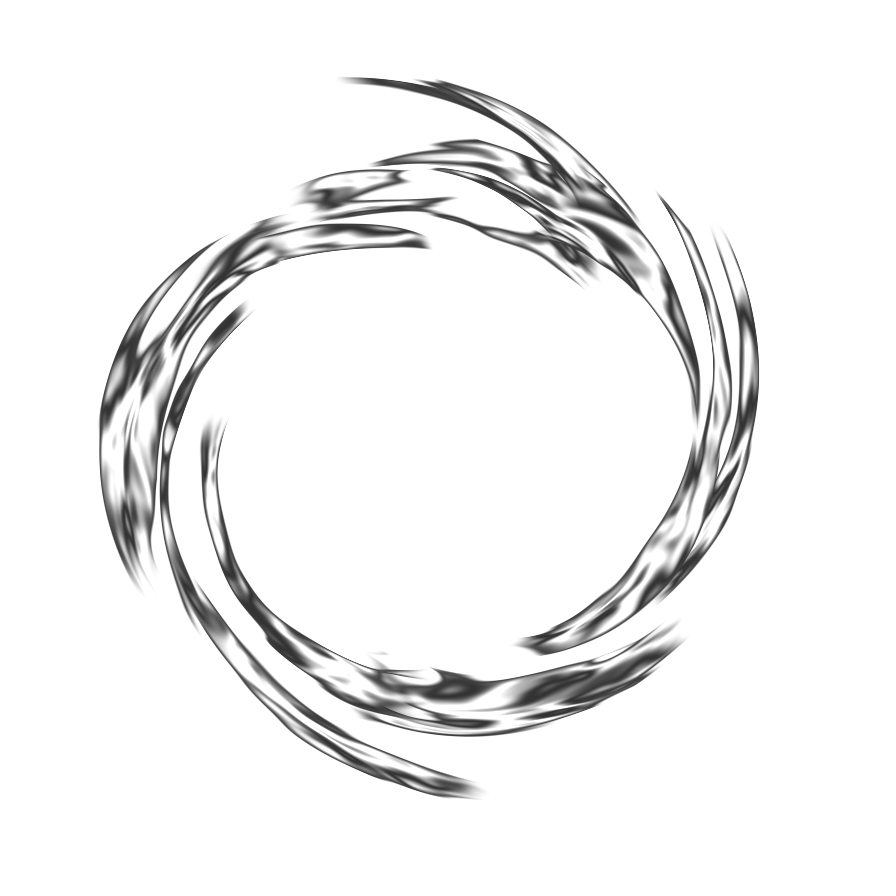
Give the GLSL for this background, as a WebGL 1 fragment shader.

```glsl
precision highp float;
// A broken ring of liquid-metal brush strokes swirling on white.
// Each stroke is a tapered spiral band in polar space; warped gradient noise,
// stretched along the band, frays its edges, tears holes and marbles its greys.

uniform vec2 u_resolution;

const vec2 CENTER = vec2(0.484, 0.516);
const vec3 PAPER = vec3(1.0);
const float DARK = 0.20;           // deepest grey
const float LIGHT = 1.12;          // brightest sheen, clipped to white
const vec2 STREAK = vec2(7.0, 36.0); // noise frequency along and across a stroke
const float FRAY = 0.017;          // how far noise moves the edges
const float RIM = 0.005;           // width of the dark outline
const float BANDS = 10.0;          // contrast cycles in the marbling
const float ARC_RADIUS = 0.3;      // radius used to measure length along strokes

vec2 hashGradient(vec2 cell) {
  vec2 h = vec2(dot(cell, vec2(127.1, 311.7)), dot(cell, vec2(269.5, 183.3)));
  return 2.0 * fract(sin(h) * 43758.55) - 1.0;
}

float gradientNoise(vec2 p) {
  vec2 i = floor(p), f = fract(p);
  vec2 w = f * f * f * (f * (f * 6.0 - 15.0) + 10.0);
  vec2 e = vec2(0.0, 1.0);
  float a = dot(hashGradient(i), f);
  float b = dot(hashGradient(i + e.yx), f - e.yx);
  float c = dot(hashGradient(i + e.xy), f - e.xy);
  float d = dot(hashGradient(i + e.yy), f - e.yy);
  return mix(mix(a, b, w.x), mix(c, d, w.x), w.y);
}

float fbm(vec2 p) {
  float sum = 0.0, amp = 1.0;
  for (int i = 0; i < 3; i++) {
    sum += amp * gradientNoise(p);
    p = p * 2.03 + 17.3;
    amp *= 0.5;
  }
  return sum;
}

// Smooth curve through values at the start, middle and end of a stroke.
float curve(vec3 v, float t) {
  return v.x * (1.0 - t) * (1.0 - 2.0 * t) + v.y * 4.0 * t * (1.0 - t)
       + v.z * t * (2.0 * t - 1.0);
}

// Paints one clockwise stroke. polar = (radius, degrees), span = (start, sweep);
// outer and inner hold edge radii, fill sets how solid the stroke is.
void stroke(inout vec3 color, vec2 polar, vec2 span, vec3 outer, vec3 inner, float fill) {
  float turn = mod(span.x - polar.y, 360.0);
  float t = turn / span.y;
  if (t > 1.0) return;
  float rOut = curve(outer, t), rIn = curve(inner, t);
  float across = polar.x - 0.5 * (rOut + rIn);
  float edge = 0.5 * (rOut - rIn) - abs(across);
  if (edge < -0.03) return;

  // Flow coordinates follow the stroke, bent by a slow warp.
  vec2 q = vec2(radians(turn) * ARC_RADIUS, across) * STREAK + span * 1.37;
  float warp = gradientNoise(q * 0.8 + 5.2);
  q += vec2(0.5, 1.1) * warp;
  float marble = fbm(q);
  float fine = gradientNoise(q * vec2(1.2, 2.4) + 31.0);
  float tear = gradientNoise(q * vec2(0.8, 0.7) + 63.0) + 0.3 * fine;

  // Solid body, with ragged ends.
  edge += FRAY * (0.6 * warp + 0.6 * fine);
  float body = min(edge / RIM, (tear + fill) * 7.0);
  float tip = min(t, 1.0 - t) - 0.05 * (1.0 + 1.4 * fine);
  float alpha = smoothstep(0.0, 0.45, body) * smoothstep(0.0, 0.09, tip);

  // Reflective greys with a dark outline.
  float sheen = 0.5 + 0.5 * sin(BANDS * marble + 3.0 * warp + 0.6);
  float grey = mix(DARK, LIGHT, sheen);
  grey = mix(DARK + 0.04, grey, smoothstep(0.25, 1.4, body));
  color = mix(color, vec3(min(grey, 1.0)), alpha);
}

void main() {
  vec2 canvas = (gl_FragCoord.xy - 0.5 * u_resolution) / min(u_resolution.x, u_resolution.y);
  vec2 p = canvas + 0.5 - CENTER;
  vec2 polar = vec2(length(p), degrees(atan(p.y, p.x)));
  vec3 color = PAPER;

  // Top: loose wisps, then the long arm falling to the right.
  stroke(color, polar, vec2(108.0, 54.0), vec3(0.350, 0.336, 0.326), vec3(0.313, 0.293, 0.289), 0.0);
  stroke(color, polar, vec2(126.0, 88.0), vec3(0.326, 0.294, 0.289), vec3(0.276, 0.236, 0.232), 0.17);
  stroke(color, polar, vec2(108.0, 66.0), vec3(0.423, 0.372, 0.332), vec3(0.405, 0.344, 0.254), 0.36);
  stroke(color, polar, vec2(66.0, 68.0), vec3(0.349, 0.316, 0.298), vec3(0.234, 0.279, 0.289), 0.38);

  // Right: two narrow blades joining a wider tail.
  stroke(color, polar, vec2(55.0, 77.0), vec3(0.387, 0.341, 0.310), vec3(0.382, 0.323, 0.280), 0.32);
  stroke(color, polar, vec2(42.0, 84.0), vec3(0.402, 0.359, 0.307), vec3(0.393, 0.330, 0.271), 0.33);
  stroke(color, polar, vec2(4.0, 78.0), vec3(0.319, 0.312, 0.263), vec3(0.289, 0.266, 0.247), 0.28);

  // Bottom: broad sweep curling up the inner left side.
  stroke(color, polar, vec2(-35.0, 75.0), vec3(0.370, 0.346, 0.323), vec3(0.336, 0.286, 0.247), 0.22);
  stroke(color, polar, vec2(-86.0, 104.0), vec3(0.328, 0.292, 0.250), vec3(0.258, 0.264, 0.219), 0.34);
  stroke(color, polar, vec2(-78.0, 76.0), vec3(0.423, 0.366, 0.329), vec3(0.401, 0.334, 0.313), 0.33);
  stroke(color, polar, vec2(-134.0, 88.0), vec3(0.349, 0.305, 0.245), vec3(0.332, 0.290, 0.237), 0.25);

  // Left: wide arm rising into a hooked tip.
  stroke(color, polar, vec2(-146.0, 96.0), vec3(0.371, 0.365, 0.284), vec3(0.332, 0.294, 0.245), 0.27);
  stroke(color, polar, vec2(136.0, 48.0), vec3(0.307, 0.254, 0.213), vec3(0.268, 0.224, 0.201), 0.30);

  gl_FragColor = vec4(color, 1.0);
}
```
